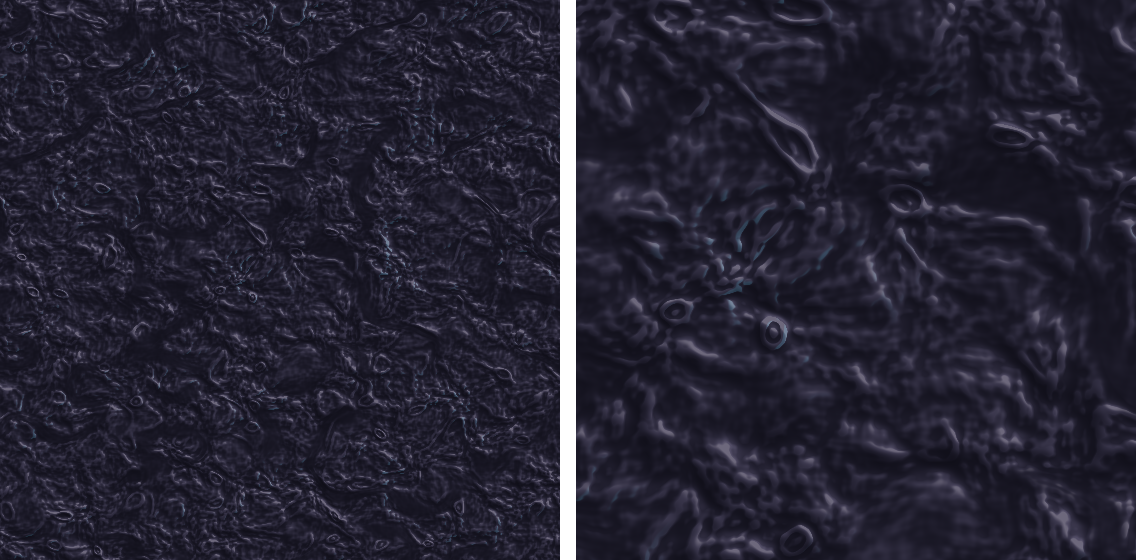
Left: the whole. Right: its middle third, enlarged.
This texture is drawn by a Shadertoy shader. Its source:

```glsl
// Dark violet, wrinkled mineral crust with rimmed pebbles, creases and thin cream and teal glints.

const vec3 BASE_COLOR = vec3(0.116, 0.109, 0.167);
const vec3 TONE_GAIN = vec3(0.42, 0.42, 0.36);   // contrast per channel
const vec3 CREAM_GLINT = vec3(0.11, 0.11, 0.09);
const vec3 TEAL_GLINT = vec3(0.03, 0.11, 0.12);
const vec2 STRETCH = vec2(0.95, 1.07);           // features lie slightly flat
const vec2 LIGHT_DIR = vec2(0.53, 0.85);
const vec2 RIM_DIR = vec2(0.92, -0.39);
const float PEBBLE_CELLS = 15.0;
const float PEBBLE_SHARE = 0.65;
const float PEBBLE_RIM = 0.0085;
const float FOLD_HEIGHT = 0.0060;
const float SAMPLE_STEP = 0.0016;
const float TAU = 6.2831853;

float hash(vec2 p) {
    vec3 q = fract(p.xyx * vec3(0.1031, 0.1030, 0.0973));
    q += dot(q, q.yzx + 33.33);
    return fract((q.x + q.y) * q.z);
}

float cornerSlope(vec2 cell, vec2 offset) {
    float angle = TAU * hash(cell);
    return dot(vec2(cos(angle), sin(angle)), offset);
}

// Gradient noise, roughly -0.7 to 0.7
float noise(vec2 p) {
    vec2 i = floor(p), f = fract(p);
    vec2 u = f * f * f * (f * (f * 6.0 - 15.0) + 10.0);
    vec2 x = vec2(1.0, 0.0);
    return mix(mix(cornerSlope(i, f), cornerSlope(i + x, f - x), u.x),
               mix(cornerSlope(i + x.yx, f - x.yx), cornerSlope(i + 1.0, f - 1.0), u.x), u.y);
}

vec2 warp(vec2 p) {
    p += 0.022 * vec2(noise(p * 8.0 + 11.0), noise(p * 8.0 + 47.0));
    p += 0.014 * vec2(noise(p * 20.0 + 23.0), noise(p * 20.0 + 71.0));
    return p;
}

// Long smooth creases: parts of a noise contour
float crease(vec2 q) {
    float band = 1.0 - smoothstep(0.03, 0.11, abs(noise(q * vec2(6.5, 8.0) + 5.0)));
    return band * smoothstep(-0.15, 0.1, noise(q * 6.0 + 83.0));
}

// Scattered tilted ellipses with a raised rim
float pebbles(vec2 q) {
    vec2 p = q * PEBBLE_CELLS, cell = floor(p);
    float height = 0.0;
    for (int y = -1; y <= 1; y++)
    for (int x = -1; x <= 1; x++) {
        vec2 id = cell + vec2(x, y);
        if (hash(id + 7.3) > PEBBLE_SHARE) continue;
        vec2 d = p - id - mix(vec2(0.25), vec2(0.75), vec2(hash(id + 19.1), hash(id + 31.7)));
        float angle = TAU * hash(id + 53.9);
        d = mat2(cos(angle), -sin(angle), sin(angle), cos(angle)) * d;
        float radius = mix(0.18, 0.42, hash(id + 67.7));
        float r = length(d * vec2(1.0, 1.35)) / radius;
        float rim = (r - 0.75) / 0.26;
        height += mix(0.4, 1.0, hash(id + 83.3)) * (exp(-rim * rim) + 0.8 * (1.0 - smoothstep(0.0, 1.2, r)));
    }
    return PEBBLE_RIM * height;
}

float surface(vec2 p) {
    vec2 q = warp(p);
    vec2 grain = mix(p, q, 0.5);
    float calm = 1.0 - 0.7 * crease(q);
    float rough = 0.75 + 0.9 * noise(q * 11.0 + 37.0);

    // Octaves weighted by slope
    float broad = 0.12 * noise(q * 7.0) / 7.0 + 0.50 * noise(q * 18.0 + 3.0) / 18.0;
    float fine = 0.75 * noise(q * 36.0 + 9.0) / 36.0
               + 0.90 * rough * noise(grain * 66.0 + 15.0) / 66.0
               + 0.60 * rough * noise(grain * 125.0) / 125.0;

    // Nested thin folds along contours
    float fold = pow(0.5 + 0.5 * cos(14.0 * noise(q * 16.0 + 29.0)), 2.5);
    fold *= smoothstep(-0.2, 0.3, noise(q * 9.0 + 61.0));

    return broad + calm * (fine + pebbles(q) + FOLD_HEIGHT * fold);
}

void mainImage(out vec4 fragColor, in vec2 fragCoord) {
    vec2 p = fragCoord / iResolution.y * STRETCH;
    vec2 e = vec2(SAMPLE_STEP, 0.0);

    // Slope and curvature of the relief
    float center = surface(p);
    float right = surface(p + e), left = surface(p - e);
    float up = surface(p + e.yx), down = surface(p - e.yx);
    vec2 slope = vec2(right - left, up - down) / (2.0 * SAMPLE_STEP);
    float bend = (right + left + up + down - 4.0 * center) / (SAMPLE_STEP * SAMPLE_STEP);

    // Light from above, bright crests, dark creases
    float light = -dot(slope, LIGHT_DIR);
    float crest = clamp(-0.0035 * bend, -0.9, 1.5);
    float tone = 0.80 * light + 0.65 * crest - 0.9 * crease(warp(p));
    tone += 0.14 + 0.12 * noise(p * 5.0 + 97.0);
    tone = tone < 0.0 ? tone / (1.0 - 0.35 * tone) : min(tone, 2.4);
    vec3 color = BASE_COLOR * exp(TONE_GAIN * tone);

    // Coloured glints on the sharpest crests
    float sharp = smoothstep(0.5, 1.5, crest);
    float teal = smoothstep(0.4, 1.3, -dot(slope, RIM_DIR)) * smoothstep(0.0, 0.3, noise(p * 8.0 + 41.0));
    color += sharp * (CREAM_GLINT * smoothstep(0.6, 1.7, light) + TEAL_GLINT * teal);

    fragColor = vec4(color, 1.0);
}
```
